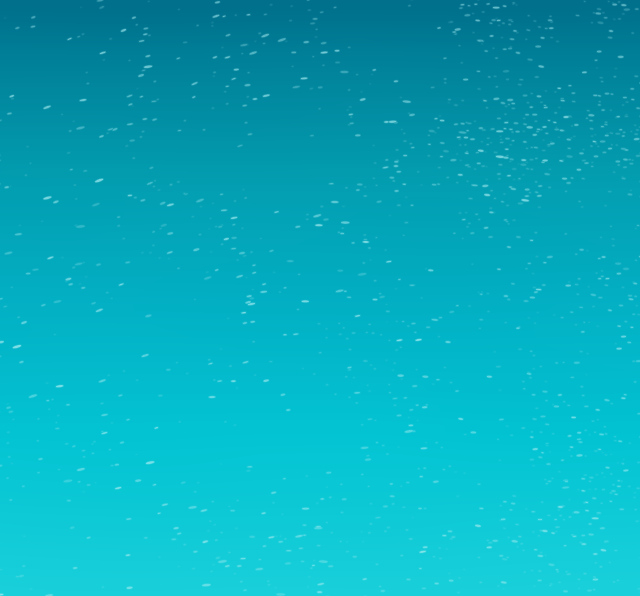
Write a WebGL 2 fragment shader that draws this background.

```glsl
#version 300 es
precision highp float;

#define FLECK_COLOR vec3(0.64, 0.92, 0.94)
#define FLECK_OPACITY 0.78
#define COARSE_CELL 0.042
#define MEDIUM_CELL 0.025
#define FINE_CELL 0.0165
#define DUST_CELL 0.012
#define TILT_LEFT 0.30
#define TILT_RIGHT -0.06
#define CLUMP_SCALE 6.0

uniform vec2 u_resolution;
out vec4 fragColor;

vec2 hash2(vec2 p) {
    vec3 q = fract(p.xyx * vec3(0.1031, 0.1030, 0.0973));
    q += dot(q, q.yzx + 33.33);
    return fract((q.xx + q.yz) * q.zy);
}

float gradientDot(vec2 cell, vec2 offset) {
    float angle = 6.2832 * hash2(cell + 71.0).x;
    return dot(vec2(cos(angle), sin(angle)), offset);
}

float gradientNoise(vec2 p) {
    vec2 i = floor(p), f = fract(p);
    vec2 u = f * f * f * (f * (f * 6.0 - 15.0) + 10.0);
    vec2 e = vec2(1.0, 0.0);
    float low = mix(gradientDot(i, f), gradientDot(i + e.xy, f - e.xy), u.x);
    float high = mix(gradientDot(i + e.yx, f - e.yx), gradientDot(i + e.xx, f - e.xx), u.x);
    return mix(low, high, u.y);
}

// Vertical water gradient through evenly meaningful depth stops
vec3 waterColor(float depth) {
    vec3 c = mix(vec3(0.0, 0.44, 0.55), vec3(0.0, 0.485, 0.585), smoothstep(0.0, 0.09, depth));
    c = mix(c, vec3(0.01, 0.61, 0.685), clamp((depth - 0.07) / 0.22, 0.0, 1.0));
    c = mix(c, vec3(0.01, 0.685, 0.765), clamp((depth - 0.29) / 0.21, 0.0, 1.0));
    c = mix(c, vec3(0.01, 0.765, 0.825), clamp((depth - 0.50) / 0.23, 0.0, 1.0));
    return mix(c, vec3(0.10, 0.815, 0.855), clamp((depth - 0.73) / 0.27, 0.0, 1.0));
}

// Share of cells that hold a fleck: x coarse, y medium, z fine, w dust
vec4 fleckDensity(vec2 uv) {
    float right = smoothstep(0.45, 0.9, uv.x);
    float corner = smoothstep(0.62, 0.86, uv.x) * smoothstep(0.55, 0.85, uv.y);
    float clump = clamp(1.0 + 2.2 * gradientNoise(uv * CLUMP_SCALE), 0.2, 2.0);
    vec4 density = mix(vec4(0.27, 0.10, 0.03, 0.05), vec4(0.04, 0.26, 0.16, 0.13), right);
    return (density + corner * vec4(0.0, 0.28, 0.26, 0.10)) * clump;
}

// One jittered grid of slanted, soft-edged ellipses
float fleckLayer(vec2 p, float aspect, float cellSize, vec2 halfSize, int layer) {
    vec2 home = floor(p / cellSize);
    float pixel = 1.0 / u_resolution.y;
    float cover = 0.0;
    for (int y = -1; y <= 1; y++) {
        for (int x = -1; x <= 1; x++) {
            vec2 cell = home + vec2(x, y);
            vec2 seed = cell + float(layer) * 37.0 + 11.0;
            vec2 chance = hash2(seed);
            vec2 center = (cell + hash2(seed + 130.0)) * cellSize;
            vec2 uv = center / vec2(aspect, 1.0);
            if (chance.x > fleckDensity(uv)[layer]) continue;

            vec2 shape = hash2(seed + 270.0);
            float tilt = mix(TILT_LEFT, TILT_RIGHT, smoothstep(0.2, 0.9, uv.x));
            tilt = tilt * mix(0.45, 1.0, uv.y) + (shape.y - 0.5) * 0.3;
            float c = cos(tilt), s = sin(tilt);
            vec2 d = p - center;
            d = vec2(c * d.x + s * d.y, c * d.y - s * d.x);

            vec2 radius = halfSize * mix(0.5, 1.15, shape.x);
            vec2 q = d / radius;
            float dist = (dot(q, q) - 1.0) / max(2.0 * length(q / radius), 0.001);
            float mask = 1.0 - smoothstep(-0.6 * pixel, 0.9 * pixel, dist);
            cover = max(cover, mask * mix(0.3, 1.0, chance.y));
        }
    }
    return cover;
}

void main() {
    vec2 uv = gl_FragCoord.xy / u_resolution;
    vec2 p = gl_FragCoord.xy / u_resolution.y;
    float aspect = u_resolution.x / u_resolution.y;

    // Water with faint broad unevenness
    vec3 color = waterColor(1.0 - uv.y);
    color += 0.006 * gradientNoise(p * vec2(2.0, 5.0));

    // Flecks from large and sparse to tiny and faint
    float flecks = fleckLayer(p, aspect, COARSE_CELL, vec2(0.0062, 0.0017), 0);
    flecks = max(flecks, 0.85 * fleckLayer(p, aspect, MEDIUM_CELL, vec2(0.0043, 0.0016), 1));
    flecks = max(flecks, 0.70 * fleckLayer(p, aspect, FINE_CELL, vec2(0.0032, 0.0014), 2));
    flecks = max(flecks, 0.35 * fleckLayer(p, aspect, DUST_CELL, vec2(0.0020, 0.0012), 3));

    color = mix(color, FLECK_COLOR, flecks * FLECK_OPACITY);
    fragColor = vec4(color, 1.0);
}
```
